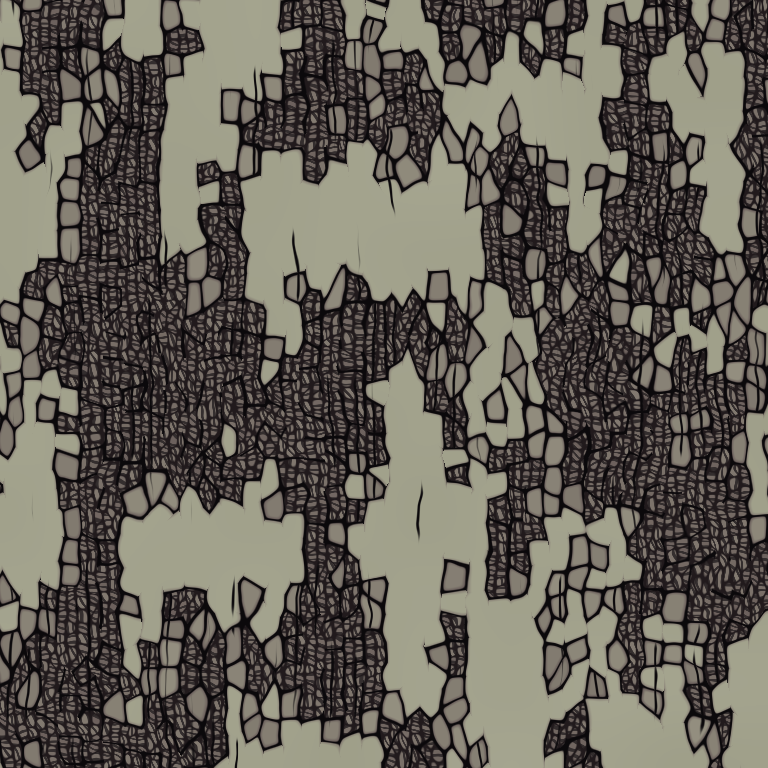
Write a WebGL 1 fragment shader that draws this texture.

```glsl
precision highp float;
// Pale merged blocks among inked cobble cells and finely hatched patches.
uniform vec2 u_resolution;

const vec3 PALE = vec3(0.635, 0.635, 0.55);
const vec3 GREY = vec3(0.54, 0.51, 0.465);
const vec3 TAUPE = vec3(0.42, 0.375, 0.36);
const vec3 UMBER = vec3(0.27, 0.24, 0.24);
const vec3 SHADE = vec3(0.15, 0.12, 0.13);
const vec3 INK = vec3(0.045, 0.035, 0.045);

const vec2 CELLS = vec2(38.0, 30.0);      // large cells per canvas
const vec2 FINE_CELLS = vec2(78.0, 74.0); // small cells inside hatching
const vec2 PATCHES = vec2(17.0, 7.0);     // pale and hatched patches
const float SCATTER = 0.34;               // tone change from cell to cell
const float PALE_LEVEL = 0.54;            // tone above this is pale
const float HATCH_LEVEL = 0.45;           // tone below this is hatched
const float HATCH_JOIN = 0.45;            // share of open hatch borders
const float UPRIGHT = 0.32;               // below 1 straightens vertical joints
const float ROUNDING = 600.0;             // lower rounds cell corners more
const float INK_WIDTH = 0.0015;
const float SOFTNESS = 0.001;
const float RUNGS = 130.0;                // finest hatch lines per canvas

float hash(vec2 p) {
  vec3 q = fract(p.xyx * vec3(0.1031, 0.1030, 0.0973));
  q += dot(q, q.yzx + 33.33);
  return fract((q.x + q.y) * q.z);
}

float noise(vec2 p) {
  vec2 i = floor(p), f = fract(p);
  f = f * f * (3.0 - 2.0 * f);
  float low = mix(hash(i), hash(i + vec2(1.0, 0.0)), f.x);
  float high = mix(hash(i + vec2(0.0, 1.0)), hash(i + 1.0), f.x);
  return mix(low, high, f.y);
}

// Site of a lattice cell; columns stay aligned where the jitter is low.
vec2 sitePoint(vec2 cell, vec2 scale) {
  float loose = smoothstep(0.4, 0.7, noise(cell / scale * 9.0 + 31.0));
  float jx = (hash(cell + 17.3) - 0.5) * mix(0.2, 0.9, loose);
  float jy = (hash(cell + 53.7) - 0.5) * 0.75;
  float stagger = (hash(vec2(cell.x, 91.0)) - 0.5) * 0.6;
  return (cell + 0.5 + vec2(jx, jy + stagger)) / scale;
}

// Tone of a cell: pale, plain or hatched.
float cellTone(vec2 cell, vec2 site) {
  float broad = noise(site * PATCHES + 5.0);
  float local = noise(site * PATCHES * 0.55 + 71.0);
  float patchTone = 0.65 * broad + 0.35 * local;
  return patchTone + SCATTER * (hash(cell + 7.1) - 0.5);
}

// Pale neighbours always join, hatched ones only now and then.
bool joined(vec2 a, vec2 b, float toneA, float toneB) {
  if (min(toneA, toneB) > PALE_LEVEL) return true;
  return max(toneA, toneB) < HATCH_LEVEL && hash(a + b + 0.7) < HATCH_JOIN;
}

// Rounded border distance, cell hash and tone.
vec3 cells(vec2 p, vec2 scale, bool merging) {
  vec2 base = floor(p * scale), home = base, homeSite = p;
  float nearest = 9.0;
  for (int y = -2; y <= 2; y++) {
    for (int x = -1; x <= 1; x++) {
      vec2 cell = base + vec2(float(x), float(y));
      vec2 site = sitePoint(cell, scale), d = site - p;
      float dist = d.x * d.x + UPRIGHT * d.y * d.y;
      if (dist < nearest) { nearest = dist; home = cell; homeSite = site; }
    }
  }
  float tone = cellTone(home, homeSite);
  float sum = 0.000001;
  for (int y = -2; y <= 2; y++) {
    for (int x = -1; x <= 1; x++) {
      if (x == 0 && y == 0) continue;
      vec2 cell = home + vec2(float(x), float(y));
      vec2 site = sitePoint(cell, scale);
      if (merging && joined(home, cell, tone, cellTone(cell, site))) continue;
      vec2 normal = (site - homeSite) * vec2(1.0, UPRIGHT);
      float border = dot(0.5 * (site + homeSite) - p, normalize(normal));
      sum += exp(-ROUNDING * max(border, 0.0));
    }
  }
  return vec3(-log(sum) / ROUNDING, hash(home + 3.9), tone);
}

// Coverage of a line of the given half width.
float stroke(float dist, float width) {
  return 1.0 - smoothstep(width - SOFTNESS, width + SOFTNESS, dist);
}

// Small inked cells crossed by the finest lines.
vec3 hatching(vec2 p) {
  vec3 fine = cells(p, FINE_CELLS, false);
  vec3 color = mix(TAUPE, GREY, fine.y * 0.8);
  float angle = (fine.y < 0.6 ? 1.57 : 0.0) + (fine.y - 0.5) * 0.9;
  float phase = RUNGS * dot(p, vec2(cos(angle), sin(angle)));
  float rung = sin(6.2832 * phase + 4.0 * noise(p * 90.0));
  color = mix(color, UMBER * 0.75, smoothstep(0.0, 0.7, rung));
  return mix(color, SHADE * 0.85, stroke(fine.x, 0.0007));
}

void main() {
  vec2 p = gl_FragCoord.xy / u_resolution.y;

  // Hand-drawn wobble
  vec2 bend = vec2(noise(p * 14.0), noise(p * 14.0 + 40.0)) - 0.5;
  vec2 shake = vec2(noise(p * 50.0 + 9.0), noise(p * 50.0 + 80.0)) - 0.5;
  vec2 q = p + 0.012 * bend + 0.005 * shake;

  // Cell fill
  vec3 cell = cells(q, CELLS, true);
  float inside = smoothstep(0.001, 0.0055, cell.x);
  bool isPale = cell.z > PALE_LEVEL;
  vec3 color;
  if (isPale) {
    color = mix(GREY, PALE, inside) + 0.025 * (noise(p * 9.0) - 0.5);
  } else if (cell.z > HATCH_LEVEL) {
    vec3 face = mix(GREY * 0.93, mix(GREY, PALE, 0.4), cell.y);
    color = mix(TAUPE, face, inside);
  } else {
    color = hatching(q);
  }

  // Cell outlines and long upright strokes
  float weight = INK_WIDTH * mix(0.6, 1.45, noise(p * 30.0 + 13.0));
  float ink = stroke(cell.x, weight);
  float column = floor(q.x * CELLS.x);
  float center = (column + 0.3 + 0.4 * hash(vec2(column, 2.0))) / CELLS.x;
  float run = noise(vec2(column * 7.0 + 0.5, p.y * 9.0));
  float taper = smoothstep(0.57, 0.68, run - (isPale ? 0.18 : 0.0));
  ink = max(ink, taper * stroke(abs(q.x - center), INK_WIDTH * taper));
  gl_FragColor = vec4(mix(color, INK, ink), 1.0);
}
```
